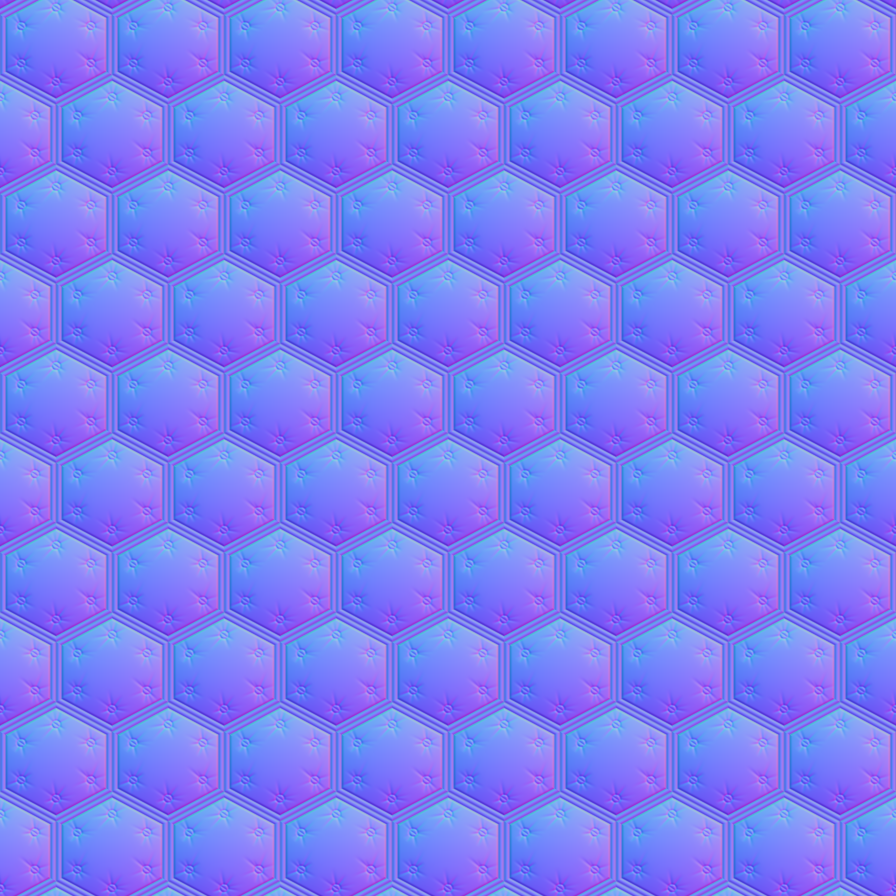
This texture map is drawn by a three.js fragment shader. Its source:

```glsl
// Tangent-space normal map of quilted hexagonal cushions, 8 across and 10 rows down.
// Each cell has a domed pad with six tufted buttons and radiating creases, set in a
// flat grooved frame. Heights are differentiated numerically into a normal.
varying vec2 vUv;

const float PI = 3.14159265;
const float COLUMNS = 8.0;
const float ROWS = 10.0;
const vec2 LATTICE = vec2(1.0, 1.7320508);  // cell width, height of two rows
const float FRAME = 0.050;                 // half width of the frame, in cells
const float SEAM_WIDTH = 0.012;
const float SEAM_DEPTH = 0.0075;
const float SEAM_SHADE = 0.09;
const vec2 DOME = vec2(0.30, 0.37);         // curvature across and up
const float DOME_RIM = 0.20;               // extra roll near the rim
const float BUTTON_ORBIT = 0.358;
const float BUTTON_RADIUS = 0.037;
const float DIMPLE_RADIUS = 0.070;
const float DIMPLE_DEPTH = 0.009;
const float CREASE_DEPTH = 0.0052;
const int BUTTONS = 6;
const int CREASES = 8;
const float STEP = 0.0065;                 // differentiation distance, in cells
const vec3 TINT = vec3(0.985, 0.995, 0.99);

float hash(vec2 p) {
  return fract(sin(dot(p, vec2(127.1, 311.7))) * 43758.55);
}

float bump(float x, float width) {
  float t = x / width;
  return exp(-t * t);
}

// Position relative to the nearest hexagon centre
vec2 hexLocal(vec2 p) {
  vec2 a = mod(p + 0.5 * LATTICE, LATTICE) - 0.5 * LATTICE;
  vec2 b = mod(p, LATTICE) - 0.5 * LATTICE;
  return dot(a, a) < dot(b, b) ? a : b;
}

// Distance inward from the cell boundary
float edgeDistance(vec2 p) {
  p = abs(p);
  return 0.5 - max(p.x, 0.5 * p.x + 0.8660254 * p.y);
}

// Tapered furrows fanning out from one button
float creases(vec2 d, float id) {
  float sum = 0.0;
  for (int k = 0; k < CREASES; k++) {
    vec2 seed = vec2(float(k) + 1.0, id + 3.0);
    float angle = 2.0 * PI * (float(k) + 0.8 * hash(seed)) / float(CREASES);
    vec2 dir = vec2(cos(angle), sin(angle));
    float along = dot(d, dir);
    float across = d.x * dir.y - d.y * dir.x;
    float reach = mix(0.11, 0.25, hash(seed + 17.0));
    float fade = smoothstep(0.02, 0.05, along) * (1.0 - smoothstep(0.05, reach, along));
    float width = 0.010 + 0.055 * max(along, 0.0);
    sum += fade * bump(across, width) * mix(0.4, 1.0, hash(seed + 41.0));
  }
  return sum;
}

// Cap with a ring groove and a slanted stitch, sunk in a dimple
float button(vec2 d) {
  float r = length(d);
  float ring = 0.005 * bump(r - BUTTON_RADIUS, 0.011);
  float inside = 1.0 - smoothstep(0.6, 0.95, r / BUTTON_RADIUS);
  float stitch = 0.004 * inside * bump(d.x * 0.6 + d.y * 0.8, 0.010);
  return -DIMPLE_DEPTH * bump(r, DIMPLE_RADIUS) - ring - stitch;
}

float cushionHeight(vec2 p) {
  float r2 = dot(p, p);
  float h = -dot(DOME, p * p) - DOME_RIM * r2 * r2;
  for (int i = 0; i < BUTTONS; i++) {
    float angle = (float(i) + 0.5) * PI / 3.0;
    vec2 d = p - BUTTON_ORBIT * vec2(cos(angle), sin(angle));
    h += button(d) - CREASE_DEPTH * creases(d, float(i));
  }
  return h;
}

// Groove between cells and groove around the pad
float seams(vec2 p) {
  float e = edgeDistance(p);
  return bump(e, SEAM_WIDTH * 1.15) + 0.9 * bump(e - FRAME, SEAM_WIDTH);
}

// x: pad height, y: frame height
vec2 relief(vec2 p) {
  return vec2(cushionHeight(p), -SEAM_DEPTH * seams(p));
}

void main() {
  vec2 grid = vUv * vec2(COLUMNS, ROWS * 0.5 * LATTICE.y);
  vec2 p = hexLocal(grid - vec2(0.0, 0.25 * LATTICE.y));

  // Slopes of both layers; the pad counts only inside the frame
  vec2 dx = relief(p + vec2(STEP, 0.0)) - relief(p - vec2(STEP, 0.0));
  vec2 dy = relief(p + vec2(0.0, STEP)) - relief(p - vec2(0.0, STEP));
  float pad = smoothstep(FRAME - 0.006, FRAME + 0.010, edgeDistance(p));
  vec2 slope = (pad * vec2(dx.x, dy.x) + vec2(dx.y, dy.y)) / (2.0 * STEP);

  // Encode the normal, with a little shade in the grooves
  vec3 normal = normalize(vec3(-slope, 1.0));
  vec3 color = (0.5 + 0.5 * normal) * TINT * (1.0 - SEAM_SHADE * seams(p));
  gl_FragColor = vec4(color, 1.0);
}
```
